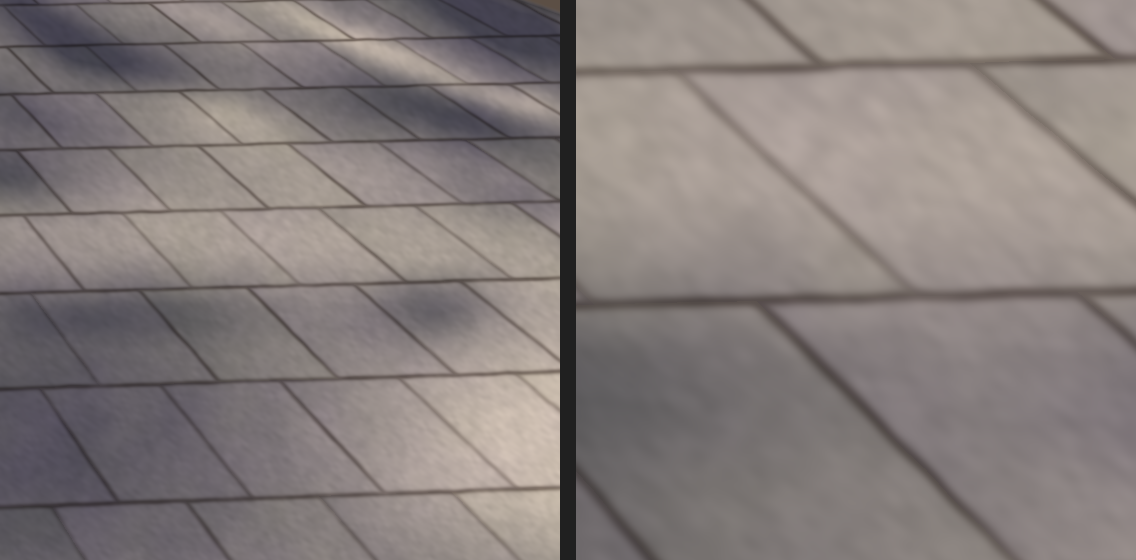
Left, the full canvas; right, a detail of the centre.
Write a WebGL 1 fragment shader that draws this texture.

```glsl
precision highp float;
uniform vec2 u_resolution;

float hash(vec2 p) {
  vec3 q = fract(p.xyx * vec3(0.1031, 0.1030, 0.0973));
  q += dot(q, q.yzx + 33.33);
  return fract((q.x + q.y) * q.z);
}

float noise(vec2 p) {
  vec2 i = floor(p), f = fract(p);
  f = f * f * (3.0 - 2.0 * f);
  return mix(mix(hash(i), hash(i + vec2(1.0, 0.0)), f.x),
             mix(hash(i + vec2(0.0, 1.0)), hash(i + 1.0), f.x), f.y);
}

float fbm(vec2 p) {
  float sum = 0.0, gain = 0.5;
  for (int i = 0; i < 4; i++) {
    sum += gain * noise(p);
    p = p * 2.03 + 17.1;
    gain *= 0.5;
  }
  return sum;
}

// Soft pool of light or shade, slanting more with distance
float pool(vec2 p, vec2 centre, vec2 radius) {
  vec2 q = p - centre;
  q.y -= max(0.0, 0.45 - 0.9 * centre.y) * q.x;
  q /= radius;
  return exp(-dot(q, q));
}

float dappledLight(vec2 p) {
  p += 0.025 * (vec2(fbm(p * 8.0), fbm(p * 8.0 + 40.0)) - 0.47);
  float light = 0.41;
  // Sunlit areas
  light += 0.58 * pool(p, vec2(1.02, 0.78), vec2(0.39, 0.25));
  light += 0.32 * pool(p, vec2(0.42, 0.42), vec2(0.75, 0.11));
  light += 0.18 * pool(p, vec2(0.48, 0.28), vec2(0.30, 0.06));
  light += 0.32 * pool(p, vec2(0.39, 0.20), vec2(0.12, 0.04));
  light += 0.46 * pool(p, vec2(0.65, 0.080), vec2(0.25, 0.033));
  light += 0.25 * pool(p, vec2(0.36, 0.03), vec2(0.16, 0.035));
  light += 0.25 * pool(p, vec2(0.95, 0.19), vec2(0.08, 0.03));
  // Leaf shadows
  light -= 0.26 * pool(p, vec2(0.04, 0.80), vec2(0.44, 0.25));
  light -= 0.40 * pool(p, vec2(0.78, 0.55), vec2(0.12, 0.06));
  light -= 0.22 * pool(p, vec2(0.20, 0.56), vec2(0.26, 0.05));
  light -= 0.34 * pool(p, vec2(0.80, 0.21), vec2(0.21, 0.05));
  light -= 0.12 * pool(p, vec2(0.92, 0.36), vec2(0.12, 0.04));
  light -= 0.38 * pool(p, vec2(0.00, 0.31), vec2(0.15, 0.06));
  light -= 0.30 * pool(p, vec2(0.24, 0.12), vec2(0.16, 0.045));
  light -= 0.24 * pool(p, vec2(0.04, 0.20), vec2(0.17, 0.05));
  light -= 0.33 * pool(p, vec2(0.06, 0.03), vec2(0.15, 0.05));
  light -= 0.50 * pool(p, vec2(0.89, 0.04), vec2(0.21, 0.06));
  return light;
}

void main() {
  vec2 p = gl_FragCoord.xy / u_resolution;
  p.y = 1.0 - p.y;

  // Perspective ground plane with slightly uneven edges
  vec2 g = p + 0.0018 * (vec2(noise(p * 32.0), noise(p * 32.0 + 70.0)) - 0.5);
  float depth = g.y + 1.0417;
  float slant = (g.x + 1.1133) / depth;
  float course = 16.0 * (1.0 - 0.0178 * g.x) / depth - 8.215;
  float row = floor(course);
  float along = (slant - 0.683) / 0.1268 + 0.5 * mod(row, 2.0);
  vec2 slab = vec2(floor(along), row);

  // Screen distances to the bed joint and the cross joint
  float bed = abs(course - floor(course + 0.5)) * depth * depth / 16.0;
  float crossing = abs(along - floor(along + 0.5)) * 0.1268 * depth / sqrt(1.0 + slant * slant);
  float width = 0.0026 * depth;

  // Blurred joints, unevenly filled
  float bedLine = exp(-bed * bed / (width * width));
  float crossLine = exp(-crossing * crossing / (width * width));
  crossLine *= 0.5 + 0.45 * hash(vec2(floor(along + 0.5), row) + 9.0);
  float joint = bedLine + crossLine - bedLine * crossLine;
  joint *= 0.72 + 0.4 * noise(p * 22.0);

  // Stone: slab tone, blotches and diagonal brushed grain
  vec2 brushed = vec2(dot(p, vec2(0.82, 0.57)), dot(p, vec2(-0.57, 0.82)));
  float grain = noise(brushed * vec2(60.0, 115.0)) + 0.7 * noise(brushed * vec2(90.0, 155.0) + 31.0) - 0.85;
  float light = dappledLight(p);
  light += 0.05 * (hash(slab + 50.0) - 0.5);
  light += 0.11 * (fbm(p * 13.0 + slab * 3.7) - 0.47);
  light = clamp(0.49 + 1.08 * (light - 0.46), 0.04, 1.0);
  vec3 stone = mix(vec3(0.245, 0.24, 0.295), vec3(0.79, 0.735, 0.68), light);
  stone *= 1.0 + 0.065 * grain;
  float tint = hash(slab + 80.0) - 0.5 + 1.3 * (fbm(p * 12.0 + 60.0) - 0.47);
  stone += tint * vec3(0.004, -0.005, 0.018);

  // Dark joints
  vec3 color = mix(stone, stone * vec3(0.63, 0.60, 0.585), clamp(joint, 0.0, 1.0));

  // Earth beyond the far edge of the paving
  float border = (p.x - 0.925) * 0.36 - p.y;
  color *= 1.0 - 0.3 * exp(-abs(border) / 0.008);
  color = mix(color, vec3(0.36, 0.31, 0.27), smoothstep(0.0, 0.010, border));
  gl_FragColor = vec4(color, 1.0);
}
```
